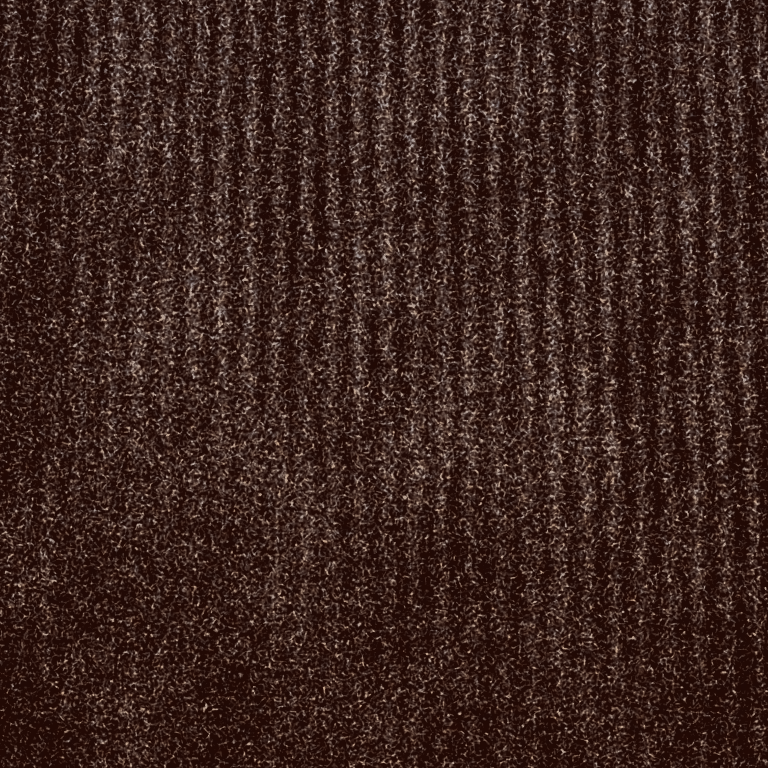
Reproduce this texture procedurally as a Shadertoy shader.

```glsl
// Dark brown ribbed wool: soft vertical ribs that fan out slightly downward,
// covered in short, randomly turned fibres over fine gradient-noise grain.
// All parts add into one pile height, which a curve turns into a brown tone.

#define RIBS 28.0            // ribs across the canvas
#define RIB_DEPTH 0.62       // contrast between rib and groove
#define FIBRE_CELLS 165.0    // fibre cells across, per layer
#define FIBRE_LAYERS 3
#define FIBRE_RADIUS 0.0011  // half the thickness of a fibre
#define FIBRE_GAIN 1.45
#define GRAIN_CELLS 215.0
#define GRAIN_GAIN 2.9
#define PATCH_GAIN 0.9       // uneven wear over broad areas
#define GROUND vec3(0.125, 0.036, 0.018)
#define TIP vec3(0.61, 0.53, 0.49)

// Two random values in 0..1 from a lattice point
vec2 hash2(vec2 p) {
    uvec2 v = uvec2(ivec2(p) + 4096) * 1664525u + 1013904223u;
    v.x += v.y * 1664525u;
    v.y += v.x * 1664525u;
    v ^= v >> 16u;
    v.x += v.y * 1664525u;
    v.y += v.x * 1664525u;
    v ^= v >> 16u;
    return vec2(v & 65535u) / 65535.0;
}

float cornerSlope(vec2 cell, vec2 offset) {
    return dot(hash2(cell) * 2.0 - 1.0, offset);
}

// Gradient noise, roughly -0.7..0.7
float gradientNoise(vec2 p) {
    vec2 i = floor(p), f = p - i;
    vec2 s = f * f * f * (f * (f * 6.0 - 15.0) + 10.0);
    vec2 e = vec2(1.0, 0.0);
    float low = mix(cornerSlope(i, f), cornerSlope(i + e.xy, f - e.xy), s.x);
    float high = mix(cornerSlope(i + e.yx, f - e.yx), cornerSlope(i + e.xx, f - e.xx), s.x);
    return mix(low, high, s.y);
}

// One randomly placed and turned fibre per cell; returns summed brightness
float fibreLayer(vec2 p, float seed, float pixel) {
    vec2 q = p * FIBRE_CELLS + seed * 0.37;
    vec2 home = floor(q);
    float total = 0.0;
    for (int y = -1; y <= 1; y++)
    for (int x = -1; x <= 1; x++) {
        vec2 cell = home + vec2(x, y);
        vec2 place = hash2(cell + seed * 211.0);
        vec2 look = hash2(cell + seed * 211.0 + 977.0);
        float angle = look.x * 6.2832;
        vec2 along = vec2(cos(angle), sin(angle));
        vec2 d = q - cell - place;
        float halfLength = mix(0.15, 0.55, fract(look.x * 17.0));
        d -= along * clamp(dot(d, along), -halfLength, halfLength);
        float dist = length(d) / FIBRE_CELLS;
        float cover = 1.0 - smoothstep(FIBRE_RADIUS - pixel, FIBRE_RADIUS + pixel, dist);
        total += cover * look.y;
    }
    return total;
}

// Rib profile, clearest at the upper right and worn away at the lower left
float ribs(vec2 p) {
    float fan = 0.97 + 0.08 * (1.0 - p.y);
    float wobble = 0.009 * gradientNoise(p * vec2(6.0, 4.0))
                 + 0.008 * gradientNoise(p * vec2(30.0, 24.0) + 43.0);
    float across = (p.x - 0.45) / fan + wobble;
    float wave = cos(6.2832 * (across * RIBS + 0.5));
    float clarity = smoothstep(0.2, 1.5, p.x * 0.8 + p.y);
    clarity += 0.7 * gradientNoise(p * vec2(8.0, 6.0) + 31.0);
    return wave * clamp(0.2 + 0.9 * clarity, 0.08, 1.0);
}

// Broad light: dimmer at the bottom and toward both sides
float shade(vec2 p) {
    float rise = smoothstep(-0.1, 0.5, p.y) - 0.75;
    float sides = smoothstep(0.3, 0.55, abs(p.x - 0.5));
    return 0.6 * rise - 0.4 * sides + 0.1;
}

void mainImage(out vec4 fragColor, in vec2 fragCoord) {
    vec2 p = fragCoord / iResolution.y;
    float pixel = 0.7 / iResolution.y;

    // Bend the fibres a little
    vec2 bend = vec2(gradientNoise(p * 85.0), gradientNoise(p * 85.0 + 57.0));
    vec2 bent = p + 0.002 * bend;
    float fibres = 0.0;
    for (int i = 0; i < FIBRE_LAYERS; i++)
        fibres += fibreLayer(bent, float(i) + 1.0, pixel);
    float expected = 0.19 * float(FIBRE_LAYERS);

    // Gather every part into one pile height
    float grain = gradientNoise(p * GRAIN_CELLS + 13.0);
    float wear = 0.9 * gradientNoise(p * vec2(9.0, 6.0) + 71.0)
               + 0.8 * gradientNoise(p * vec2(44.0, 30.0) + 19.0)
               + 0.9 * gradientNoise(p * 88.0 + 37.0);
    float height = FIBRE_GAIN * (fibres - expected) + GRAIN_GAIN * grain
                 + RIB_DEPTH * ribs(p) + PATCH_GAIN * wear + shade(p);

    // Height to tone: deep shadows are common, bright tips are rare
    height = max(height, -2.0);
    float tone = clamp(0.155 + 0.25 * height + 0.045 * height * height, 0.0, 1.2);
    vec3 color = mix(GROUND, TIP, tone);

    // Warm and cool fibres, redder toward the bottom
    float warmth = 0.01 + 0.1 * gradientNoise(p * 70.0 + 5.0) + 0.05 * (0.5 - p.y);
    color *= 1.0 + warmth * vec3(1.0, 0.1, -1.2);
    fragColor = vec4(color, 1.0);
}
```
